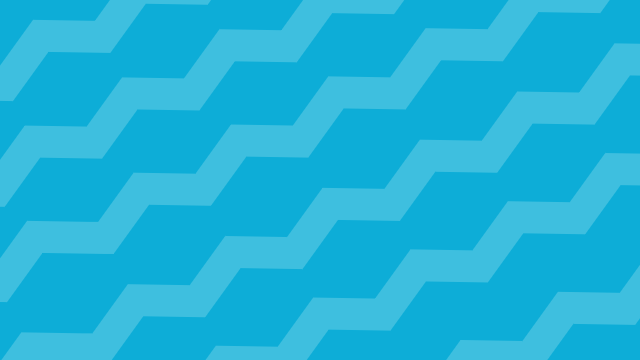
This pattern is drawn by a Shadertoy shader. Its source:

```glsl
#define BASE_COLOR vec3(0.05, 0.68, 0.845)
#define BAND_COLOR vec3(0.245, 0.75, 0.875)
#define RISE vec2(0.0986, 0.1366)
#define FLAT vec2(0.1718, -0.0028)
#define THICKNESS vec2(0.0428, -0.0891)
#define FIRST_KNEE vec2(0.2546, 0.9421)
#define ROW_PITCH 0.2917
#define ROWS 6

// Per row: sideways nudge, upward nudge, extra length of the first tread
const vec3 ROW_VARIATION[ROWS] = vec3[ROWS](
    vec3( 0.009,  0.000, 0.0),
    vec3(-0.014, -0.002, 0.0),
    vec3( 0.018,  0.025, 0.0255),
    vec3( 0.002,  0.007, 0.0255),
    vec3(-0.024, -0.006, 0.0),
    vec3( 0.115,  0.034, 0.0)
);

// Height of an endless staircase: a slanted rise, then a nearly level tread
float stairs(float x) {
    vec2 stride = RISE + FLAT;
    float n = floor(x / stride.x);
    float t = x - n * stride.x;
    float climb = min(t, RISE.x) * RISE.y / RISE.x;
    float tread = max(t - RISE.x, 0.0) * FLAT.y / FLAT.x;
    return n * stride.y + climb + tread;
}

// Staircase whose tread just left of the knee is lengthened
float stretchedStairs(float x, float stretch) {
    return stairs(x < 0.0 ? min(x + stretch, 0.0) : x);
}

// Positive inside the band between the staircase and its shifted copy
float bandField(vec2 p, float stretch) {
    float top = stretchedStairs(p.x, stretch);
    float bottom = stretchedStairs(p.x - THICKNESS.x, stretch) + THICKNESS.y;
    return min(top - p.y, p.y - bottom);
}

void mainImage(out vec4 fragColor, in vec2 fragCoord) {
    vec2 p = fragCoord / iResolution.y;

    // Bands never overlap, so the strongest field wins
    float field = -1.0;
    for (int i = 0; i < ROWS; i++) {
        vec3 variation = ROW_VARIATION[i];
        vec2 knee = FIRST_KNEE - vec2(0.0, ROW_PITCH * float(i)) + variation.xy;
        field = max(field, bandField(p - knee, variation.z));
    }

    // One-pixel edge, corrected for slope
    float edge = max(length(vec2(dFdx(field), dFdy(field))), 1e-5);
    float coverage = clamp(0.5 + field / edge, 0.0, 1.0);
    fragColor = vec4(mix(BASE_COLOR, BAND_COLOR, coverage), 1.0);
}
```
